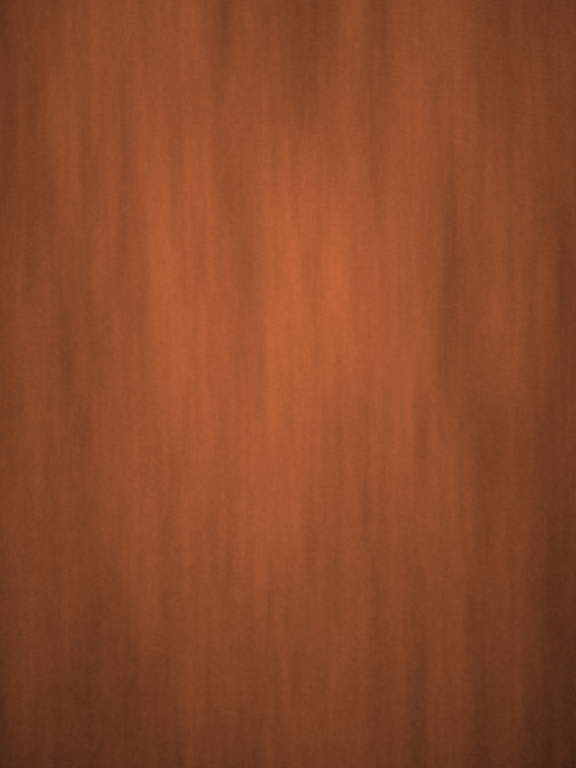
This texture is drawn by a Shadertoy shader. Its source:

```glsl
// Warm reddish-brown wood panel with soft vertical grain.
// Stretched value noise makes broad stains, streaks and thin fibres;
// an off-centre glow fades to dark edges and a fine speckle covers it all.

const vec3 WOOD_TINT = vec3(1.0, 0.53, 0.305);
const vec2 GLOW_CENTRE = vec2(0.47, 0.59);
const float GLOW_TONE = 0.655;
const float EDGE_FALLOFF = 0.60;

float hash(vec2 p) {
    return fract(sin(dot(p, vec2(127.1, 311.7))) * 43758.5453);
}

float valueNoise(vec2 p) {
    vec2 cell = floor(p);
    vec2 f = fract(p);
    f = f * f * (3.0 - 2.0 * f);
    float low = mix(hash(cell), hash(cell + vec2(1.0, 0.0)), f.x);
    float high = mix(hash(cell + vec2(0.0, 1.0)), hash(cell + vec2(1.0, 1.0)), f.x);
    return mix(low, high, f.y);
}

// Sum of three octaves stretched by the given frequency, centred on zero
float streaks(vec2 p, vec2 frequency, float seed) {
    float sum = 0.0;
    float weight = 0.5;
    for (int i = 0; i < 3; i++) {
        vec2 offset = vec2(seed, seed * 1.7) + float(i) * vec2(7.3, 3.9);
        sum += weight * (valueNoise(p * frequency + offset) - 0.5);
        frequency *= vec2(2.1, 1.7);
        weight *= 0.55;
    }
    return sum;
}

// Bright pool of light fading towards the edges
float glow(vec2 uv, vec2 centre, float peak, float falloff) {
    vec2 d = uv - centre;
    return peak - falloff * dot(d, d);
}

void mainImage(out vec4 fragColor, in vec2 fragCoord) {
    vec2 uv = fragCoord / iResolution.xy;
    vec2 p = fragCoord / iResolution.y;

    // Slight sideways drift keeps the fibres from being ruler straight
    vec2 grainPos = p;
    grainPos.x += 0.012 * (valueNoise(p * vec2(5.0, 2.5) + 31.0) - 0.5);

    // Light and dark variation, from broad stains to fine fibres
    float variation = 0.16 * streaks(grainPos, vec2(7.0, 2.2), 11.0);
    variation += 0.12 * streaks(grainPos, vec2(24.0, 3.0), 47.0);
    variation += 0.075 * streaks(grainPos, vec2(80.0, 9.0), 83.0);

    // Fine surface speckle
    float speckle = 0.035 * (valueNoise(p * 300.0) - 0.5);
    speckle += 0.02 * (valueNoise(p * vec2(210.0, 70.0) + 19.0) - 0.5);

    float tone = glow(uv, GLOW_CENTRE, GLOW_TONE, EDGE_FALLOFF);
    tone *= 1.0 + 1.9 * variation;
    tone += speckle;

    fragColor = vec4(clamp(tone * WOOD_TINT, 0.0, 1.0), 1.0);
}
```
